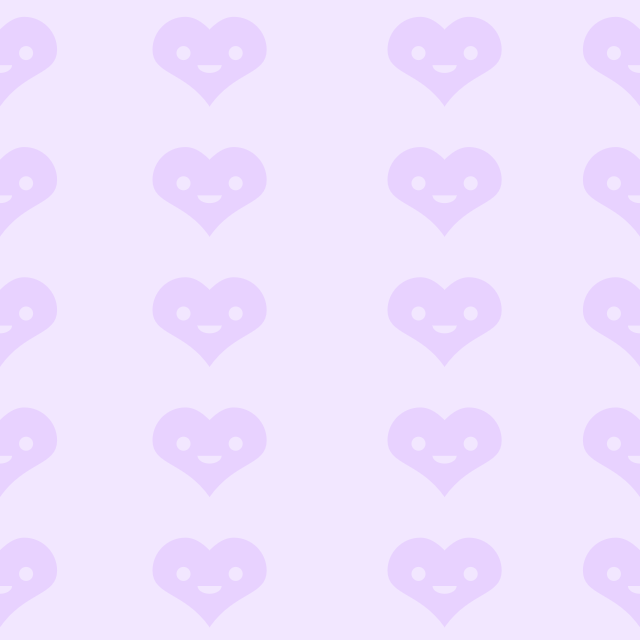
A Shadertoy shader for this pattern:

```glsl
// Pale lilac wallpaper of hearts with two round cutouts and a half-oval one, in uneven columns.

// The canvas is 768 units tall, with y pointing down inside each motif.
const float CANVAS = 768.0;
const float ROW_PITCH = 156.25;

vec2 cubic(vec2 a, vec2 b, vec2 c, vec2 d, float t) {
    float s = 1.0 - t;
    return s * s * s * a + 3.0 * s * s * t * b + 3.0 * s * t * t * c + t * t * t * d;
}

// Right half of the outline: notch to crown, crown to flank, flank to tip.
vec2 heartOutline(float t) {
    vec2 notch = vec2(0.0, 35.3), crown = vec2(29.2, 20.2);
    vec2 flank = vec2(68.5, 59.7), tip = vec2(0.0, 127.7);
    if (t < 1.0) return cubic(notch, vec2(9.0, 26.5), vec2(18.0, 20.2), crown, t);
    if (t < 2.0) return cubic(crown, vec2(50.9, 20.2), vec2(68.5, 38.0), flank, t - 1.0);
    return cubic(flank, vec2(68.5, 90.0), vec2(30.0, 85.0), tip, t - 2.0);
}

// Signed distance to the heart, for a point folded to x >= 0.
float heartDistance(vec2 p) {
    float nearest = 1e6, side = 1.0;
    vec2 a = heartOutline(0.0);
    for (int i = 1; i <= 48; i++) {
        vec2 b = heartOutline(float(i) / 16.0);
        vec2 edge = b - a, toP = p - a;
        vec2 gap = toP - edge * clamp(dot(toP, edge) / dot(edge, edge), 0.0, 1.0);
        nearest = min(nearest, dot(gap, gap));
        // Flip the sign at each crossing of a ray towards +x.
        if ((a.y > p.y) != (b.y > p.y) && p.x < a.x + edge.x * toP.y / edge.y) side = -side;
        a = b;
    }
    return side * sqrt(nearest);
}

// Approximate signed distance to an origin-centred ellipse.
float ellipseDistance(vec2 p, vec2 radii) {
    float k = length(p / radii);
    return k * (k - 1.0) / max(length(p / (radii * radii)), 1e-4);
}

void mainImage(out vec4 fragColor, in vec2 fragCoord) {
    float pixel = CANVAS / iResolution.y;
    vec2 p = fragCoord * pixel;

    // Fold onto the nearest column axis and into one row.
    float x = mod(p.x, CANVAS);
    x = min(min(x, CANVAS - x), min(abs(x - 251.5), abs(x - 533.5)));
    vec2 q = vec2(x, mod(CANVAS - p.y, ROW_PITCH));

    // Cut the round holes and the half oval out of the heart.
    float hole = length(q - vec2(31.3, 63.7)) - 8.4;
    float halfOval = max(ellipseDistance(q - vec2(0.0, 78.2), vec2(14.4, 9.3)), 78.2 - q.y);
    float shape = max(heartDistance(q), -min(hole, halfOval));

    float cover = clamp(0.5 - shape / pixel, 0.0, 1.0);
    vec3 ground = vec3(0.95, 0.905, 1.0);
    vec3 lilac = vec3(0.91, 0.823, 1.0);
    fragColor = vec4(mix(ground, lilac, cover), 1.0);
}
```
